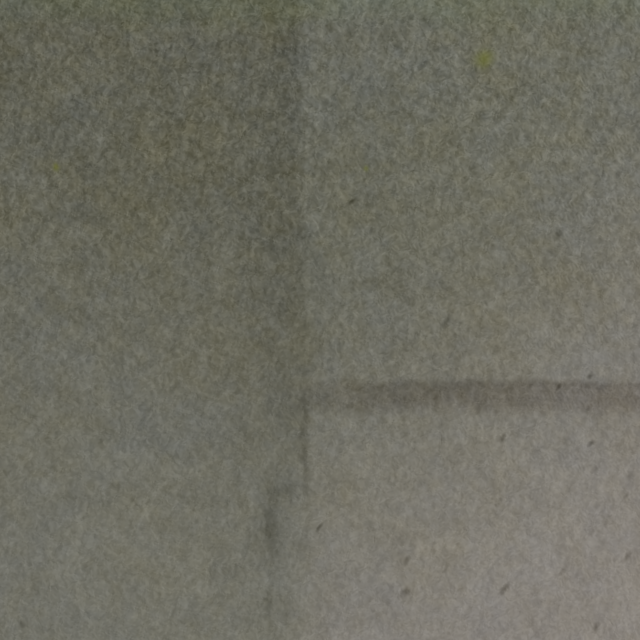
Give the GLSL for this texture, as a Shadertoy shader.

```glsl
// Worn grey-olive plaster: two tonal panels meeting at a faint vertical seam,
// a shadowed horizontal ledge on the right, fine irregular grain and soft pits.
// Built from gradients, layered value noise and jittered cells of specks.

#define SEAM_X 0.472
#define LEDGE_Y 0.402
#define GRAIN_SCALE 175.0
#define GRAIN_AMOUNT 0.125
#define MOTTLE_AMOUNT 0.045
#define TINT_AMOUNT 0.035
#define PIT_CELLS 21.0
#define PIT_DARKNESS 0.13

const vec3 DARK_OLIVE = vec3(0.380, 0.378, 0.325);
const vec3 GREY_GREEN = vec3(0.447, 0.445, 0.407);
const vec3 MID_OLIVE  = vec3(0.414, 0.414, 0.364);
const vec3 WARM_GREY  = vec3(0.535, 0.515, 0.490);
const vec3 MOSS       = vec3(0.43, 0.45, 0.16);

float hash(vec2 p) {
    return fract(sin(dot(p, vec2(127.1, 311.7))) * 43758.5453);
}

float noise(vec2 p) {
    vec2 i = floor(p), f = fract(p);
    f = f * f * (3.0 - 2.0 * f);
    return mix(mix(hash(i), hash(i + vec2(1, 0)), f.x),
               mix(hash(i + vec2(0, 1)), hash(i + vec2(1, 1)), f.x), f.y);
}

vec2 turn(vec2 p, float angle) {
    float c = cos(angle), s = sin(angle);
    return vec2(c * p.x - s * p.y, s * p.x + c * p.y);
}

// Four octaves, centred on zero
float fbm(vec2 p) {
    float sum = 0.0, amp = 0.5;
    for (int i = 0; i < 4; i++) {
        sum += amp * (noise(p) - 0.5);
        p = mat2(1.6, 1.2, -1.2, 1.6) * p + 7.3;
        amp *= 0.5;
    }
    return sum;
}

// Soft blot of the given half sizes
float blot(vec2 p, vec2 centre, vec2 size) {
    vec2 d = (p - centre) / size;
    return exp(-dot(d, d));
}

// Slanted smudged pits, one candidate per cell
float pits(vec2 p, float density) {
    vec2 cell = floor(p * PIT_CELLS);
    vec2 jitter = 0.27 + 0.46 * vec2(hash(cell + 3.1), hash(cell + 8.7));
    vec2 d = (fract(p * PIT_CELLS) - jitter) / PIT_CELLS;
    d.x -= d.y * (0.1 + 0.5 * hash(cell + 5.9));
    float size = mix(0.0035, 0.006, hash(cell + 1.7));
    float oval = 1.0 - smoothstep(0.0, 1.6, length(d / vec2(size, size * 1.5)));
    float strength = hash(cell + 6.3);
    return oval * step(hash(cell), density) * mix(0.3, 1.1, strength * strength);
}

// Crumbs and short fibres lying in several directions
float grain(vec2 p) {
    vec2 q = p * GRAIN_SCALE + 1.5 * vec2(fbm(p * 60.0), fbm(p * 60.0 + 20.0));
    float crumbs = noise(turn(q, 0.6)) - 0.5;
    float dust = noise(turn(q, 1.1) * 1.9 + 13.0) - 0.5;
    float upright = noise(turn(q, 0.25) * vec2(1.2, 0.45) + 31.0) - 0.5;
    float leaning = noise(turn(q, -0.7) * vec2(1.2, 0.45) + 57.0) - 0.5;
    return crumbs * 0.35 + dust * 0.45 + upright * 0.35 + leaning * 0.25;
}

void mainImage(out vec4 fragColor, in vec2 fragCoord) {
    vec2 uv = fragCoord / iResolution.xy;
    vec2 p = uv + 0.012 * vec2(fbm(uv * 28.0), fbm(uv * 28.0 + 40.0));

    // Panel gradients, lightest at the lower right
    vec3 left = mix(GREY_GREEN, DARK_OLIVE, smoothstep(0.0, 0.95, p.y + 0.2 * p.x));
    float light = 0.85 * (1.0 - p.y) + 0.7 * (p.x - 0.8);
    vec3 right = mix(MID_OLIVE, WARM_GREY, smoothstep(0.05, 1.0, light));
    float seamWidth = mix(0.055, 0.014, smoothstep(0.1, 0.4, p.y));
    float side = smoothstep(-seamWidth, seamWidth, p.x - SEAM_X);
    vec3 col = mix(left, right, side);

    // Faint shadow beside the seam, thin crack and stain under it
    float beside = smoothstep(0.34, 0.46, p.x) * (1.0 - side);
    col -= 0.014 * beside * smoothstep(0.1, 0.4, p.y);
    col -= 0.060 * blot(p, vec2(0.477, 0.30), vec2(0.005, 0.09));
    col -= 0.018 * blot(p, vec2(0.474, 0.50), vec2(0.004, 0.15));
    col -= 0.075 * blot(p, vec2(0.422, 0.185), vec2(0.013, 0.045));
    col -= 0.025 * blot(p, vec2(0.445, 0.235), vec2(0.020, 0.010));
    col -= 0.028 * blot(p, vec2(0.422, 0.06), vec2(0.006, 0.09));

    // Ledge: firm upper edge, fading downwards
    float below = LEDGE_Y - p.y;
    float ledge = smoothstep(-0.010, 0.008, below) * (1.0 - smoothstep(0.025, 0.060, below));
    col -= vec3(0.052, 0.057, 0.056) * ledge * smoothstep(0.38, 0.62, p.x);
    col -= 0.028 * blot(p, vec2(0.92, LEDGE_Y - 0.002), vec2(0.30, 0.007));

    // Cloudy mottling, tint drift and grain, rougher near the top
    float rough = mix(0.75, 1.25, smoothstep(0.1, 1.0, uv.y));
    col += MOTTLE_AMOUNT * (0.6 * fbm(uv * 7.0) + fbm(uv * 38.0 + 11.0));
    float tint = fbm(uv * 9.0 + 70.0) + fbm(uv * 50.0 + 90.0);
    col += TINT_AMOUNT * rough * tint * vec3(0.3, 0.0, -0.9);
    col += GRAIN_AMOUNT * rough * grain(uv);
    col.g += 0.012 * smoothstep(0.94, 1.0, uv.y + 0.06 * fbm(uv * 14.0));

    // Pits gather on the right; a few mossy flecks above
    float density = 0.42 * smoothstep(0.44, 0.95, p.x) * (1.0 - smoothstep(0.5, 1.0, p.y));
    col -= PIT_DARKNESS * pits(p, density);
    float moss = blot(p, vec2(0.757, 0.91), vec2(0.014, 0.012));
    moss += blot(p, vec2(0.087, 0.738), vec2(0.005));
    moss += 0.8 * blot(p, vec2(0.573, 0.735), vec2(0.004));
    col = mix(col, MOSS, 0.5 * moss);

    fragColor = vec4(clamp(col, 0.0, 1.0), 1.0);
}
```
